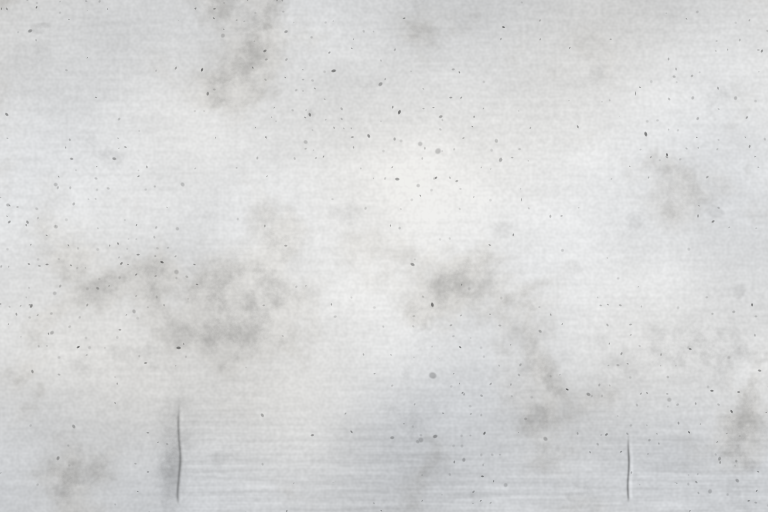
Give the GLSL for this texture, as a WebGL 1 fragment shader.

```glsl
precision highp float;
uniform vec2 u_resolution;

#define BASE_TONE 0.862
#define CLOUD_CONTRAST 0.13
#define STAIN_DEPTH 0.085
#define STREAK_DEPTH 0.028
#define GRAIN_DEPTH 0.045
#define PORE_DEPTH 0.50
#define FOOT_SHADE 0.055
#define WARM_TINT vec3(1.004, 1.0, 0.988)
#define COOL_TINT vec3(0.988, 1.0, 1.014)

vec2 hash2(vec2 p) {
  vec3 q = fract(p.xyx * vec3(0.1031, 0.1030, 0.0973));
  q += dot(q, q.yzx + 33.33);
  return fract((q.xx + q.yz) * q.zy);
}

float cornerSlope(vec2 cell, vec2 offset) {
  float angle = 6.2832 * hash2(cell + 57.0).x;
  return dot(vec2(cos(angle), sin(angle)), offset);
}

// Gradient noise, about -0.7 to 0.7
float noise(vec2 p) {
  vec2 i = floor(p), f = fract(p);
  vec2 u = f * f * f * (f * (f * 6.0 - 15.0) + 10.0);
  vec2 e = vec2(1.0, 0.0);
  float low = mix(cornerSlope(i, f), cornerSlope(i + e, f - e), u.x);
  float high = mix(cornerSlope(i + e.yx, f - e.yx), cornerSlope(i + 1.0, f - 1.0), u.x);
  return mix(low, high, u.y);
}

float fbm(vec2 p) {
  float sum = 0.0, weight = 0.6;
  for (int i = 0; i < 6; i++) {
    sum += weight * noise(p);
    p = mat2(1.6, 1.2, -1.2, 1.6) * p + 11.7;
    weight *= 0.56;
  }
  return sum;
}

// Scattered round to oval pits, at most one per grid cell
float pores(vec2 p, float cells, float share, float radius) {
  vec2 cell = floor(p * cells);
  vec2 spot = hash2(cell + cells), kind = hash2(cell + cells + 131.0);
  vec2 d = (fract(p * cells) - 0.25 - 0.5 * spot) / cells;
  float angle = 6.2832 * spot.x;
  d = mat2(cos(angle), -sin(angle), sin(angle), cos(angle)) * d;
  d.x *= 1.0 + 0.7 * spot.y;
  float size = radius * mix(0.45, 1.0, kind.y);
  float soft = 0.7 / u_resolution.y + 0.2 * size;
  float pit = 1.0 - smoothstep(size - soft, size + soft, length(d));
  return pit * step(kind.x, share) * mix(0.3, 1.0, spot.y * spot.y);
}

float glow(vec2 p, vec2 center, vec2 size) {
  vec2 d = (p - center) / size;
  return exp(-dot(d, d));
}

// Upright crack: x = dark line, y = lit rim beside it
vec2 crack(vec2 p, float x, float bottom, float top, float width) {
  float d = p.x - x - 0.006 * noise(vec2(x * 9.0, p.y * 14.0));
  float span = smoothstep(bottom, bottom + 0.02, p.y) * (1.0 - smoothstep(top - 0.05, top, p.y));
  float soft = width + 0.6 / u_resolution.y;
  float rim = d - 2.5 * soft;
  return span * vec2(exp(-d * d / (soft * soft)), exp(-rim * rim / (2.0 * soft * soft)));
}

void main() {
  vec2 p = gl_FragCoord.xy / u_resolution.y;
  vec2 warp = 0.08 * vec2(noise(p * 4.0), noise(p * 4.0 + 31.0));

  // Broad cloudy plaster and worn, light areas
  float tone = BASE_TONE + CLOUD_CONTRAST * fbm(p * vec2(2.0, 2.6) + 3.0);
  tone += 0.035 * glow(p, vec2(1.38, 0.68), vec2(0.30, 0.24));
  tone += 0.025 * glow(p, vec2(0.75, 0.62), vec2(0.40, 0.25));
  tone -= 0.030 * smoothstep(0.85, 1.05, p.y + warp.y);

  // Blotchy stains, strongest where both scales agree
  float stain = smoothstep(0.02, 0.42, fbm((p + warp) * 3.4 + 17.0));
  float speckle = smoothstep(-0.25, 0.4, fbm(p * 19.0));
  tone -= STAIN_DEPTH * stain * (0.4 + 1.2 * speckle);
  tone -= 0.09 * glow(p + warp, vec2(1.34, 0.31), vec2(0.15, 0.06)) * speckle;
  tone -= 0.05 * smoothstep(0.22, 0.5, fbm(p * 8.0 + 41.0));

  // Darker foot with trowel streaks
  float foot = 1.0 - smoothstep(0.02, 0.30, p.y + warp.y);
  float streak = noise(p * vec2(5.0, 95.0)) + 0.6 * noise(p * vec2(11.0, 190.0) + 7.0);
  tone -= FOOT_SHADE * foot;
  tone += STREAK_DEPTH * streak * (0.6 + 1.2 * foot * smoothstep(0.33, 0.40, p.x));

  // Fine grain
  tone += GRAIN_DEPTH * (0.6 * noise(p * 75.0) + 0.7 * noise(p * 150.0));

  // Cracks and the smudge around the left one
  vec2 cracks = crack(p, 0.350, 0.01, 0.22, 0.0016) * 0.7 + crack(p, 1.227, 0.015, 0.16, 0.0012);
  tone += 0.05 * cracks.y - 0.24 * cracks.x;
  tone -= 0.11 * glow(p + 0.4 * warp, vec2(0.335, 0.10), vec2(0.030, 0.12)) * (0.4 + speckle);

  // Pits: few large, clustered small, soft grey bruises
  float cluster = smoothstep(-0.25, 0.35, noise(p * 3.0 + 23.0));
  float pits = pores(p, 9.0, 0.07, 0.0075);
  pits = max(pits, pores(p, 24.0, 0.05 + 0.17 * cluster, 0.0042));
  pits = max(pits, 0.65 * pores(p + 5.3, 52.0, 0.04 + 0.22 * cluster, 0.0028));
  tone *= 1.0 - PORE_DEPTH * pits;
  tone -= 0.10 * pores(p + 0.5 * warp, 6.0, 0.12, 0.018) * speckle;

  // Faint warm stains against a cool foot
  float coolness = clamp(0.45 + 0.5 * foot - 0.6 * stain + 0.8 * noise(p * 2.3 + 9.0), 0.0, 1.0);
  gl_FragColor = vec4(clamp(tone, 0.0, 0.94) * mix(WARM_TINT, COOL_TINT, coolness), 1.0);
}
```
